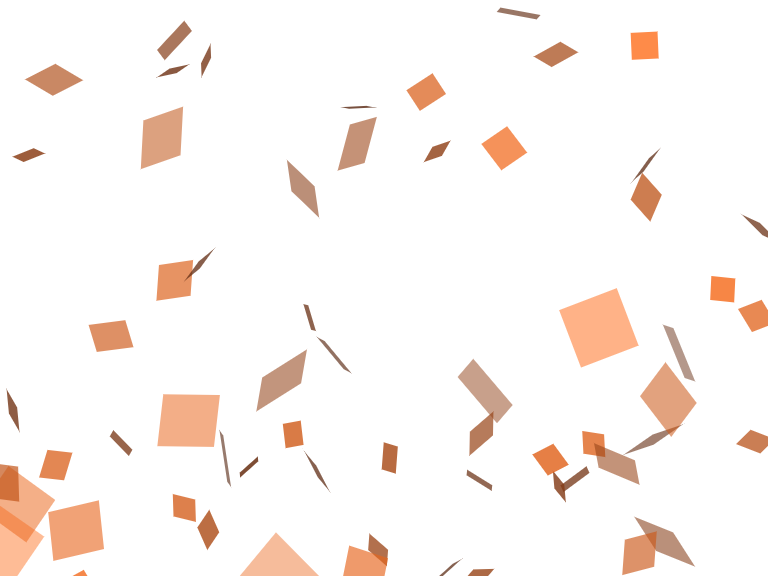
This background is drawn by a WebGL 1 fragment shader. Its source:

```glsl
precision highp float;
// Translucent square confetti tumbling over white. Each square is turned in
// its own plane, tilted in depth and spun on screen, so it projects to a
// parallelogram; edge-on pieces are darker, larger ones more transparent.

uniform vec2 u_resolution;

vec4 hash4(float n) {
  return fract(sin(n * vec4(12.99, 78.23, 39.35, 53.71) + 1.7) * 4375.85);
}

vec2 rotate(vec2 p, float angle) {
  float c = cos(angle), s = sin(angle);
  return vec2(c * p.x + s * p.y, c * p.y - s * p.x);
}

// Antialiased coverage of a tilted square; facing is the cosine of its tilt.
float tiltedSquare(vec2 p, float side, float turn, float facing, float spin, float pixel) {
  vec2 q = rotate(p, spin);
  q.y /= facing;
  q = rotate(q, turn);
  // Divide by the gradient of each axis to get distances on screen.
  vec2 slope = vec2(length(vec2(cos(turn), sin(turn) / facing)),
                    length(vec2(sin(turn), cos(turn) / facing)));
  vec2 d = (abs(q) - 0.5 * side) / slope;
  return clamp(0.5 - max(d.x, d.y) / pixel, 0.0, 1.0);
}

void main() {
  float pixel = 1.0 / u_resolution.y;
  vec2 p = gl_FragCoord.xy * pixel;
  float aspect = u_resolution.x * pixel;
  vec3 color = vec3(1.0);

  for (int i = 0; i < 62; i++) {
    float n = float(i);
    vec4 place = hash4(n + 1.0);
    vec4 pose = hash4(n + 101.0);

    // Spread evenly across, thicker towards the bottom.
    float across = fract(n * 0.618034 + 0.15 * place.x);
    vec2 center = vec2(mix(-0.02, aspect + 0.02, across),
                       mix(-0.02, 0.98, pow(place.y, 1.4)));

    // Nearer pieces are larger and fainter, and mostly low down.
    float nearness = pow(place.z, 1.5) * (1.1 - 0.5 * center.y);
    float side = mix(0.042, 0.118, nearness);
    float facing = mix(0.03, 1.0, pose.x);
    float coverage = tiltedSquare(p - center, side, pose.y * 6.2832, facing,
                                  pose.z * 6.2832, pixel);

    // Brown when edge-on, orange when facing the viewer.
    vec3 paper = mix(vec3(0.30, 0.14, 0.07), vec3(1.0, 0.44, 0.12), facing);
    float opacity = mix(0.82, 0.45, nearness) + 0.1 * (place.w - 0.5);
    color = mix(color, paper, coverage * opacity);
  }

  gl_FragColor = vec4(color, 1.0);
}
```
